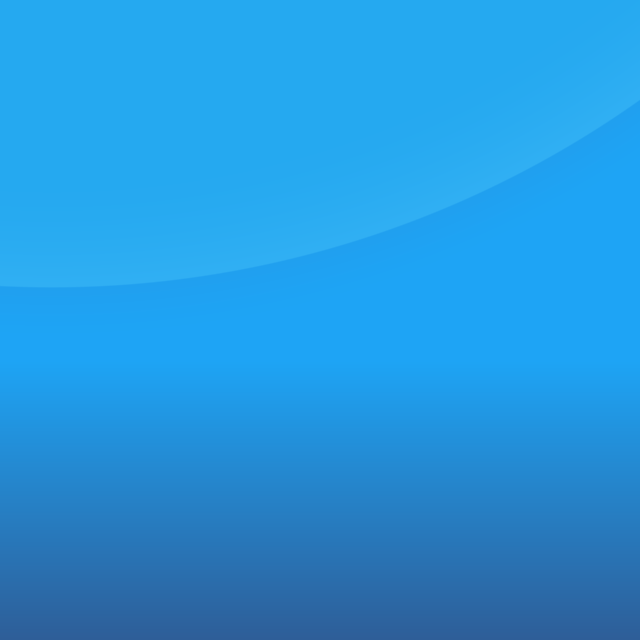
A WebGL 1 fragment shader for this background:

```glsl
precision highp float;

uniform vec2 u_resolution;

#define DISC_CENTER vec2(0.081, 2.139)
#define DISC_RADIUS 1.588
#define GLOW_WIDTH 0.15
#define SHADOW_WIDTH 0.09
#define HORIZON 0.437
#define SKY_COLOR vec3(0.116, 0.645, 0.961)
#define DEEP_COLOR vec3(0.180, 0.368, 0.595)
#define DISC_COLOR vec3(0.147, 0.663, 0.941)
#define RIM_COLOR vec3(0.190, 0.688, 0.953)
#define SHADOW_COLOR vec3(0.126, 0.625, 0.937)

// Strength that eases from 1 at the rim to 0 at the given width
float rimFade(float distanceFromRim, float width) {
    float t = clamp(1.0 - distanceFromRim / width, 0.0, 1.0);
    return t * sqrt(t);
}

// Flat sky above the horizon, darkening toward the bottom
vec3 backdrop(float height) {
    float depth = clamp((HORIZON - height) / HORIZON, 0.0, 1.0);
    return mix(SKY_COLOR, DEEP_COLOR, depth);
}

void main() {
    vec2 uv = gl_FragCoord.xy / u_resolution;
    float pixel = 1.0 / min(u_resolution.x, u_resolution.y);
    float rimDistance = length(uv - DISC_CENTER) - DISC_RADIUS;

    // Soft shadow below the disc
    float shadow = rimFade(max(rimDistance, 0.0), SHADOW_WIDTH);
    vec3 outside = mix(backdrop(uv.y), SHADOW_COLOR, shadow);

    // Large disc with a glow along its inner rim
    float glow = rimFade(max(-rimDistance, 0.0), GLOW_WIDTH);
    vec3 inside = mix(DISC_COLOR, RIM_COLOR, glow);

    float outsideMask = smoothstep(-pixel, pixel, rimDistance);
    gl_FragColor = vec4(mix(inside, outside, outsideMask), 1.0);
}
```
